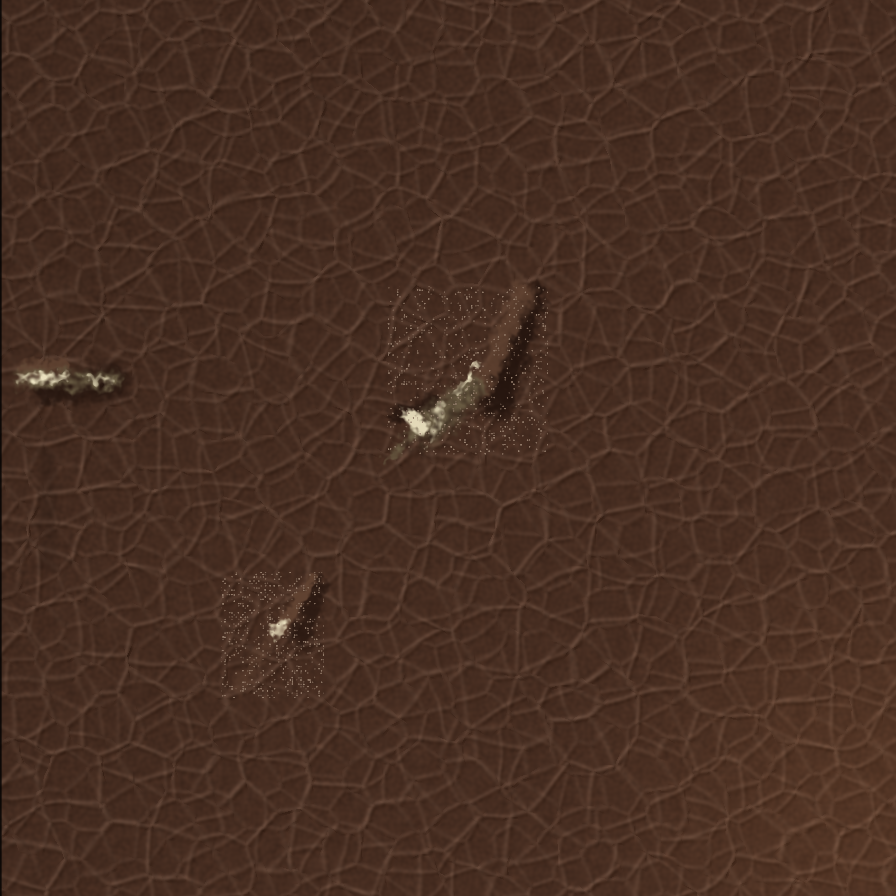
A WebGL 2 fragment shader for this texture:

```glsl
#version 300 es
precision highp float;
uniform vec2 u_resolution;
out vec4 fragColor;

const vec3 LEATHER = vec3(0.282, 0.183, 0.135);
const vec3 RIDGE_TINT = vec3(0.040, 0.038, 0.034);
const vec3 SHADOW = vec3(0.125, 0.068, 0.045);
const vec3 FLAP = vec3(0.39, 0.27, 0.20);
const vec3 FIBRE = vec3(0.42, 0.37, 0.27);
const vec3 CREAM = vec3(0.92, 0.88, 0.75);
const vec3 SPECK = vec3(0.60, 0.51, 0.44);
const float COARSE_CELLS = 19.0;
const float FINE_CELLS = 28.0;
const float RIDGE_WIDTH = 0.0031;
const float RELIEF = 0.095;
const float SPECK_GRID = 400.0;
const vec2 LIGHT_STEP = vec2(0.0018, -0.0024);

vec2 hash2(vec2 p) {
  vec3 q = fract(vec3(p.xyx) * vec3(0.1031, 0.1030, 0.0973));
  q += dot(q, q.yzx + 33.33);
  return fract((q.xx + q.yz) * q.zy);
}

float gradientNoise(vec2 p) {
  vec2 i = floor(p), f = fract(p);
  vec2 u = f * f * f * (f * (f * 6.0 - 15.0) + 10.0);
  vec2 o = vec2(1.0, 0.0);
  float a = dot(hash2(i) * 2.0 - 1.0, f);
  float b = dot(hash2(i + o.xy) * 2.0 - 1.0, f - o.xy);
  float c = dot(hash2(i + o.yx) * 2.0 - 1.0, f - o.yx);
  float d = dot(hash2(i + o.xx) * 2.0 - 1.0, f - o.xx);
  return mix(mix(a, b, u.x), mix(c, d, u.x), u.y);
}

vec2 warp(vec2 p, float freq) {
  return vec2(gradientNoise(p * freq), gradientNoise(p * freq + 57.3));
}

// Distance to the border between the two nearest cells
float cellBorder(vec2 p) {
  vec2 cell = floor(p), f = fract(p), near1 = vec2(8.0), near2 = vec2(8.0);
  for (int y = -1; y <= 1; y++)
    for (int x = -1; x <= 1; x++) {
      vec2 g = vec2(x, y);
      vec2 r = g + 0.08 + 0.84 * hash2(cell + g) - f;
      if (dot(r, r) < dot(near1, near1)) { near2 = near1; near1 = r; }
      else if (dot(r, r) < dot(near2, near2)) near2 = r;
    }
  return dot(0.5 * (near1 + near2), normalize(near2 - near1));
}

float ridge(vec2 p, float cells) {
  float d = cellBorder(p * cells + 40.0) / cells;
  return exp(-d * d / (RIDGE_WIDTH * RIDGE_WIDTH));
}

// Two overlapping nets of raised creases
float grainHeight(vec2 p) {
  vec2 q = p + 0.011 * warp(p, 17.0);
  q = mat2(0.88, -0.42, 0.48, 0.91) * q;
  float fade = gradientNoise(p * 11.0 + 12.0);
  return (0.85 - 0.7 * fade) * ridge(q, COARSE_CELLS)
       + (0.65 + 0.7 * fade) * ridge(q.yx + 3.7, FINE_CELLS)
       + 0.35 * gradientNoise(p * 48.0);
}

// Soft tapered stroke from a to b
float stroke(vec2 p, vec2 a, vec2 b, float ra, float rb) {
  vec2 ab = b - a;
  float t = clamp(dot(p - a, ab) / dot(ab, ab), 0.0, 1.0);
  float r = mix(ra, rb, t);
  return 1.0 - smoothstep(0.3 * r, 1.35 * r, length(p - a - ab * t));
}

// Jittered dots confined to a rectangle
float specks(vec2 p, vec2 lo, vec2 hi, float density) {
  vec2 g = p * SPECK_GRID, cell = floor(g);
  vec2 h = hash2(cell + 5.0), jitter = 0.35 + 0.3 * hash2(cell + 91.0);
  float dot1 = 1.0 - smoothstep(0.2, 0.55, length(fract(g) - jitter));
  vec2 inside = step(lo, p) * step(p, hi);
  return inside.x * inside.y * step(h.x, density) * dot1 * (0.25 + 0.75 * h.y);
}

void main() {
  vec2 p = gl_FragCoord.xy / u_resolution;

  // Grained hide with side lighting
  float h = grainHeight(p);
  float slope = h - grainHeight(p + LIGHT_STEP);
  float light = 0.98 + 0.07 * p.x - 0.05 * p.y + 0.03 * gradientNoise(p * 4.0);
  light += 0.15 * gradientNoise(p * 170.0) + 0.07 * gradientNoise(p * 60.0);
  vec3 col = LEATHER * light + RIDGE_TINT * (h - 0.28) - RELIEF * slope * vec3(1.0, 0.88, 0.8);
  col += vec3(0.04, 0.026, 0.012) * (1.0 - smoothstep(0.0, 0.4, length(p - vec2(1.0, 0.1))));
  col *= 1.0 - 0.1 * stroke(p, vec2(0.052, 0.49), vec2(0.055, 0.37), 0.010, 0.012);

  vec2 q = p + 0.012 * warp(p, 75.0) + 0.007 * warp(p, 190.0);
  float fray = clamp(0.65 + 1.3 * gradientNoise(p * 120.0), 0.0, 1.0);

  // Large central tear: shadow, lifted flap, frayed fibres
  col = mix(col, SHADOW, 0.85 * stroke(q, vec2(0.599, 0.673), vec2(0.556, 0.552), 0.012, 0.022));
  col = mix(col, SHADOW, 0.75 * stroke(q, vec2(0.443, 0.535), vec2(0.482, 0.552), 0.010, 0.012));
  col = mix(col, FLAP, 0.75 * stroke(q, vec2(0.583, 0.672), vec2(0.537, 0.565), 0.017, 0.011));
  col = mix(col, FIBRE, 0.9 * stroke(q, vec2(0.528, 0.568), vec2(0.482, 0.525), 0.014, 0.022));
  col = mix(col, SHADOW, 0.6 * (1.0 - fray) * stroke(q, vec2(0.53, 0.56), vec2(0.47, 0.51), 0.016, 0.022));
  col = mix(col, FIBRE, fray * stroke(q, vec2(0.465, 0.520), vec2(0.435, 0.488), 0.008, 0.006));
  col = mix(col, CREAM, fray * stroke(q, vec2(0.531, 0.594), vec2(0.512, 0.562), 0.003, 0.005));
  col = mix(col, CREAM, 0.95 * stroke(q, vec2(0.457, 0.536), vec2(0.470, 0.523), 0.008, 0.008));
  col = mix(col, CREAM, 0.8 * fray * stroke(q, vec2(0.491, 0.543), vec2(0.481, 0.507), 0.008, 0.004));

  // Short tear near the left side
  col = mix(col, SHADOW, 0.75 * stroke(q, vec2(0.050, 0.562), vec2(0.122, 0.573), 0.014, 0.024));
  col = mix(col, FLAP, 0.8 * stroke(q, vec2(0.030, 0.588), vec2(0.070, 0.592), 0.011, 0.007));
  col = mix(col, FIBRE, fray * stroke(q, vec2(0.030, 0.578), vec2(0.124, 0.575), 0.014, 0.011));
  col = mix(col, CREAM, fray * stroke(q, vec2(0.027, 0.578), vec2(0.073, 0.580), 0.007, 0.004));
  col = mix(col, CREAM, 0.7 * fray * stroke(q, vec2(0.098, 0.578), vec2(0.121, 0.575), 0.004, 0.005));

  // Narrow lower tear
  col = mix(col, SHADOW, 0.65 * stroke(q, vec2(0.357, 0.350), vec2(0.338, 0.290), 0.009, 0.016));
  col = mix(col, FLAP, 0.9 * stroke(q, vec2(0.350, 0.355), vec2(0.312, 0.298), 0.007, 0.008));
  col = mix(col, FLAP, 0.4 * stroke(q, vec2(0.304, 0.288), vec2(0.267, 0.235), 0.005, 0.011));
  col = mix(col, CREAM, fray * stroke(q, vec2(0.319, 0.307), vec2(0.309, 0.296), 0.004, 0.007));

  // Dust patches and dark left margin
  float dust = specks(p, vec2(0.432, 0.492), vec2(0.612, 0.681), 0.13);
  dust = max(dust, specks(p, vec2(0.247, 0.221), vec2(0.362, 0.362), 0.20));
  col = mix(col, SPECK, dust);
  col *= mix(0.2, 1.0, smoothstep(0.0008, 0.003, p.x));
  fragColor = vec4(clamp(col, 0.0, 1.0), 1.0);
}
```
